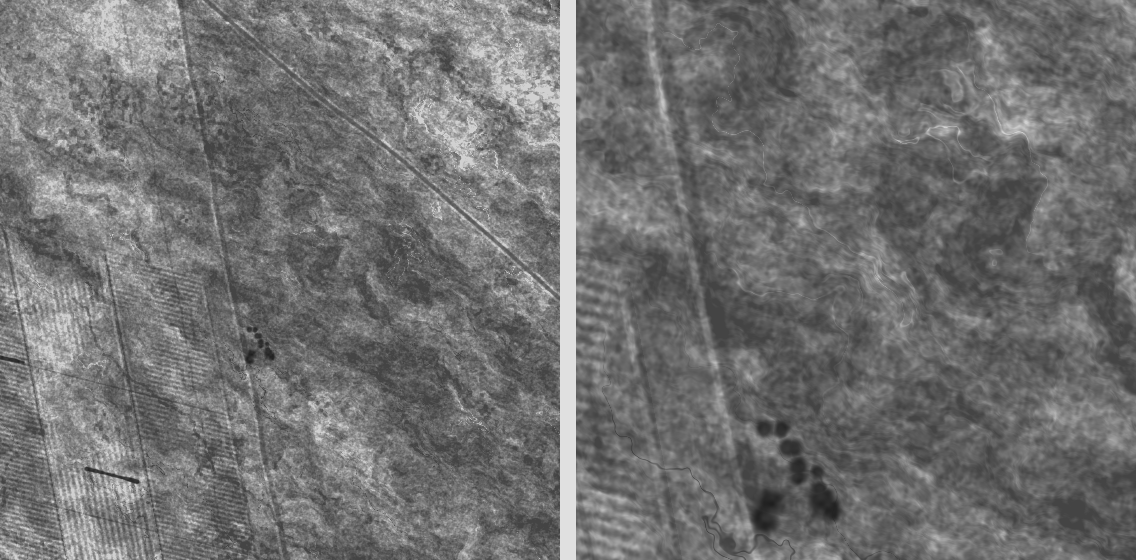
Left, the full canvas; right, a detail of the centre.
Give the GLSL for this texture, as a WebGL 2 fragment shader.

```glsl
#version 300 es
precision highp float;
// Grey aerial view of streaked dry land with tracks, ploughed plots and creeks.

uniform vec2 u_resolution;
out vec4 fragColor;

const float MEDIAN_GREY = 0.45;
const float TONE_SPREAD = 0.24;      // log contrast per unit of tone
const float STREAK_ANGLE = -0.785;   // main grain of the land
const float RIPPLE_ANGLE = -0.38;
const float TRACK_LEAN = 0.19;
const float TRACK_X = 0.32;
const vec2 PLOT_SIZE = vec2(0.17, 0.24);
const vec2 PLOT_ORIGIN = vec2(-0.22, 0.36);
const float FURROW_STEP = 0.0105;
const float RIDGE_STEP = 0.0085;
const vec2 GROVE = vec2(0.466, 0.385);
const int GROVE_TREES = 13;

float hash(vec2 cell) {
    uvec2 k = uvec2(ivec2(cell)) * uvec2(1597334673u, 3812015801u);
    uint h = (k.x ^ k.y) * 1597334673u;
    h = (h ^ (h >> 15)) * 2246822519u;
    return float((h ^ (h >> 13)) >> 8) / 16777216.0;
}

// Value noise with mean 0 and deviation near 1
float noise(vec2 p) {
    vec2 i = floor(p), f = fract(p);
    f = f * f * (3.0 - 2.0 * f);
    float low = mix(hash(i), hash(i + vec2(1, 0)), f.x);
    float high = mix(hash(i + vec2(0, 1)), hash(i + vec2(1, 1)), f.x);
    return (mix(low, high, f.y) - 0.5) * 4.67;
}

float fbm(vec2 p, float gain) {
    float sum = 0.0, amp = 1.0, power = 0.0;
    for (int i = 0; i < 5; i++) {
        sum += amp * noise(p);
        power += amp * amp;
        amp *= gain;
        p = mat2(1.6, 1.1, -1.1, 1.6) * p + 17.3;
    }
    return sum * inversesqrt(power);
}

vec2 turn(vec2 p, float a) {
    return vec2(dot(p, vec2(cos(a), sin(a))), dot(p, vec2(-sin(a), cos(a))));
}

float band(float d, float halfWidth) {
    float soft = max(halfWidth * 0.5, 0.7 / u_resolution.y);
    return 1.0 - smoothstep(halfWidth - soft, halfWidth + soft, abs(d));
}

float segment(vec2 p, vec2 a, vec2 b) {
    vec2 ab = b - a;
    return length(p - a - ab * clamp(dot(p - a, ab) / dot(ab, ab), 0.0, 1.0));
}

// Soft regional patch, stretched along the streaks
float patchAt(vec2 p, vec2 centre, vec2 size) {
    vec2 q = turn(p - centre, STREAK_ANGLE) / size;
    return exp(-dot(q, q));
}

void main() {
    vec2 p = gl_FragCoord.xy / u_resolution;
    vec2 warp = vec2(fbm(p * 14.0, 0.6), fbm(p * 14.0 + 40.0, 0.6));
    vec2 w = p + 0.012 * warp;
    vec2 s = turn(p, STREAK_ANGLE), sw = turn(w, STREAK_ANGLE);
    float side = p.x - TRACK_X - TRACK_LEAN * (1.0 - p.y);
    float east = smoothstep(-0.01, 0.02, side);

    // Regional light and dark
    float tone = 1.5 * patchAt(w, vec2(0.92, 0.78), vec2(0.2, 0.13));
    tone += 0.8 * patchAt(w, vec2(0.2, 0.96), vec2(0.16, 0.08));
    tone += 0.9 * patchAt(w, vec2(0.62, 0.24), vec2(0.28, 0.06));
    tone += 0.5 * patchAt(w, vec2(0.64, 0.93), vec2(0.3, 0.1));
    tone -= 1.0 * east * patchAt(w, vec2(0.64, 0.53), vec2(0.5, 0.17));
    tone -= 0.8 * east * patchAt(w, vec2(0.68, 0.03), vec2(0.35, 0.08));
    float ridgeLine = sw.y - 0.845 - 0.012 * noise(vec2(s.x * 12.0, 3.0));
    tone += 1.3 * exp(-pow(ridgeLine / 0.016, 2.0)) * smoothstep(-0.12, -0.05, s.x)
          * smoothstep(-0.9, 0.7, noise(sw * vec2(16.0, 40.0)));

    // Streaks, ragged patches, ripples and grain
    tone += 0.42 * fbm(sw * vec2(3.5, 11.0) + 5.0, 0.5);
    tone += 0.5 * fbm(sw * vec2(15.0, 34.0) + 11.0, 0.75);
    vec2 ripple = turn(p + 0.004 * warp, RIPPLE_ANGLE);
    tone += mix(0.2, 0.36, east) * fbm(ripple * vec2(45.0, 125.0), 0.65);
    tone += 0.24 * noise(p * 240.0) + 0.24 * noise(turn(p, 0.6) * 410.0);
    float vein = abs(fbm(sw * vec2(5.0, 17.0) + 60.0, 0.5));
    tone += 1.0 * (1.0 - smoothstep(0.0, 0.07, vein)) * noise(sw * vec2(7.0, 9.0));

    // Dark scrub in loose drifts
    float drift = smoothstep(0.7, 1.5, fbm(sw * vec2(7.0, 15.0) + 90.0, 0.6));
    tone -= 1.3 * drift * smoothstep(-0.3, 0.8, noise(p * 150.0 + 7.0));

    // Ploughed plots west of the track
    vec2 land = vec2(side, p.y + 0.25 * p.x);
    vec2 plot = (land - PLOT_ORIGIN) / PLOT_SIZE;
    vec2 toEdge = (0.5 - abs(fract(plot) - 0.5)) * PLOT_SIZE;
    float farmed = (1.0 - smoothstep(0.585, 0.605, land.y)) * (1.0 - smoothstep(-0.06, -0.04, side));
    float lengthwise = mod(floor(plot.x), 2.0);
    float rows = mix(cos(6.2832 * land.y / RIDGE_STEP), cos(6.2832 * side / FURROW_STEP), lengthwise);
    float worn = smoothstep(-1.0, 0.9, fbm(w * 9.0 + 30.0, 0.5));
    tone += farmed * (mix(-0.1, 0.65, lengthwise) + 0.65 * rows * worn);
    float west = 1.0 - east;
    tone -= west * 1.1 * band(toEdge.y, 0.0014) * mix(0.4, 1.0, farmed);
    tone -= farmed * (1.1 * band(toEdge.x, 0.0025) - 0.7 * band(toEdge.x - 0.006, 0.002));
    tone -= 0.7 * band(side + 0.102 + 0.002 * warp.x, 0.0018);

    // Creeks
    float bend = 0.009 * fbm(vec2(s.x * 14.0, 8.0), 0.6);
    tone -= 1.3 * band(s.y - 0.403 + 0.05 * s.x - bend, 0.0025) * smoothstep(-0.3, -0.2, s.x);
    float broken = smoothstep(-0.5, 0.6, noise(s * 26.0)) * (1.0 - smoothstep(0.0, 0.05, s.x));
    tone -= 1.2 * broken * band(sw.y - 0.56 + 0.06 * s.x - bend, 0.007);

    // Lane and main road with pale verges
    float lane = side + 0.0015 * noise(vec2(p.y * 16.0, 2.0));
    tone -= 1.1 * band(lane, 0.0042) - 0.7 * band(lane + 0.0075, 0.0022);
    float road = s.y - 1.007 - 0.083 * s.x - 0.003 * noise(vec2(s.x * 5.0, 1.0));
    tone = mix(tone, -1.1 + 0.25 * noise(p * 240.0), 0.8 * band(road, 0.0028));
    tone += 0.9 * band(abs(road) - 0.0058, 0.0018);

    // Grove and dark ditches
    float dark = 0.0;
    for (int i = 0; i < GROVE_TREES; i++) {
        float id = float(i);
        vec2 offset = vec2(hash(vec2(id, 5.0)), hash(vec2(id, 9.0))) - 0.5;
        float radius = mix(0.004, 0.008, hash(vec2(id, 13.0)));
        dark = max(dark, band(length(p - GROVE - offset * vec2(0.048, 0.06) + 0.0015 * warp), radius));
    }
    float ditch = min(segment(p, vec2(0.155, 0.163), vec2(0.245, 0.14)),
                      segment(p, vec2(0.0, 0.362), vec2(0.042, 0.353)));
    dark = max(dark, band(ditch + 0.001 * warp.y, 0.0032));

    float grey = MEDIAN_GREY * exp(TONE_SPREAD * clamp(tone, -2.2, 2.5));
    grey = mix(grey, 0.15 + 0.02 * noise(p * 240.0), 0.9 * dark);
    fragColor = vec4(vec3(grey), 1.0);
}
```
